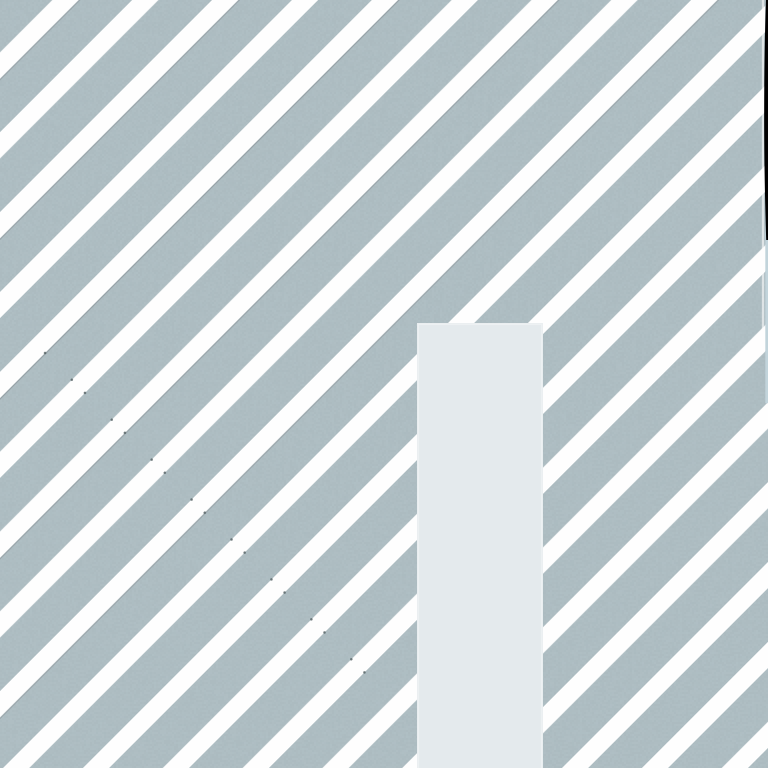
Write a Shadertoy shader that draws this pattern.

```glsl
const vec3 SLATE = vec3(0.68, 0.74, 0.76);
const vec3 WHITE = vec3(0.995);
const vec3 PANEL = vec3(0.895, 0.917, 0.928);
const vec3 SHADE = vec3(0.56, 0.60, 0.62);
const vec3 INK = vec3(0.30, 0.35, 0.36);
const vec3 SKY = vec3(0.76, 0.83, 0.86);

const float PERIOD = 0.10397;        // stripe spacing along x + y
const float FIRST = 0.0853;          // centre of the first stripe
const float HALF_WIDTH = 0.0171;
const vec2 PANEL_X = vec2(0.5430, 0.7070);
const float PANEL_TOP = 0.4206;
const float SPECK_DIAGONAL = 0.401;  // y - x of the row of specks
const float GRAIN_CELLS = 384.0;
const float GRAIN = 0.016;

float hash(vec2 p) {
    return fract(sin(dot(p, vec2(127.1, 311.7))) * 43758.5453);
}

// Coverage of the region where the distance is negative
float cover(float d, float pixel) {
    return clamp(0.5 - d / pixel, 0.0, 1.0);
}

float band(float x, float centre, float halfWidth, float pixel) {
    return cover(abs(x - centre) - halfWidth, pixel);
}

void mainImage(out vec4 fragColor, in vec2 fragCoord) {
    vec2 p = fragCoord / iResolution.xy;
    p.y = 1.0 - p.y;
    float pixel = 1.0 / min(iResolution.x, iResolution.y);

    // Grainy ground
    vec3 col = SLATE + GRAIN * (hash(floor(p * GRAIN_CELLS)) - 0.5);

    // Diagonal stripes, with a thin shade below every second one
    float along = p.x + p.y;
    float index = floor((along - FIRST) / PERIOD + 0.5);
    float offset = along - FIRST - index * PERIOD;
    float diagonalPixel = 1.6 * pixel;
    float shaded = (1.0 - mod(index, 2.0)) * step(index, 8.0);
    float shade = band(offset, HALF_WIDTH + 0.0012, 0.0012, diagonalPixel);
    col = mix(col, SHADE, 0.7 * shaded * shade);
    col = mix(col, WHITE, cover(abs(offset) - HALF_WIDTH, diagonalPixel));

    // Specks where one crossing diagonal meets the stripe edges
    vec2 speck = vec2(abs(offset) - HALF_WIDTH, p.y - p.x - SPECK_DIAGONAL);
    float speckRange = step(0.5, along) * step(along, 1.36);
    col = mix(col, INK, 0.8 * speckRange * cover(length(speck) - 0.0022, diagonalPixel));

    // Upright panel with a pale rim
    float panel = max(max(PANEL_X.x - p.x, p.x - PANEL_X.y), PANEL_TOP - p.y);
    vec3 panelColor = mix(PANEL, WHITE, 0.35 * band(panel, -0.0015, 0.0012, pixel));
    col = mix(col, panelColor, cover(panel, pixel));

    // Narrow strip at the right border: pale fringe, dark top, blue tail
    float fringe = band(p.x, 0.9935, 0.0015, pixel) * step(p.y, 0.43);
    col = mix(col, WHITE, 0.6 * fringe);
    float tail = cover(0.9965 - p.x, pixel) * cover(p.y - 0.525, pixel);
    col = mix(col, SKY, tail);
    float bow = 0.9950 + 0.10 * (p.y - 0.15) * (p.y - 0.15);
    float dark = cover(bow - p.x, pixel) * cover(p.y - 0.3125, pixel);
    col = mix(col, vec3(0.0), dark);

    fragColor = vec4(col, 1.0);
}
```
